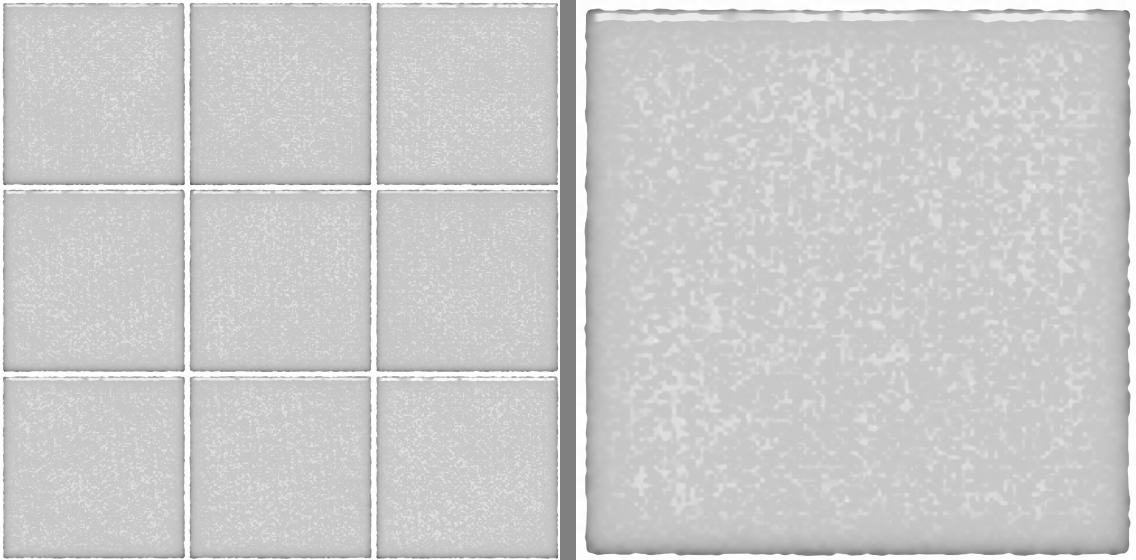
Left: the whole. Right: its middle third, enlarged.
Write a WebGL 1 fragment shader that draws this texture.

```glsl
precision highp float;
// Three by three pale grey glazed tiles with speckled faces, bevelled rims and white grout.

uniform vec2 u_resolution;

float hash(vec2 p) {
  return fract(sin(dot(p, vec2(127.1, 311.7))) * 43758.5453);
}

float noise(vec2 p) {
  vec2 i = floor(p);
  vec2 f = fract(p);
  f = f * f * (3.0 - 2.0 * f);
  return mix(mix(hash(i), hash(i + vec2(1.0, 0.0)), f.x),
             mix(hash(i + vec2(0.0, 1.0)), hash(i + vec2(1.0, 1.0)), f.x), f.y);
}

float roundedBox(vec2 p, vec2 halfSize, float radius) {
  vec2 q = abs(p) - halfSize + radius;
  return length(max(q, 0.0)) + min(max(q.x, q.y), 0.0) - radius;
}

// Soft band between two distances
float band(float lo, float hi, float d, float aa) {
  return smoothstep(lo - aa, lo + aa, d) * (1.0 - smoothstep(hi - aa, hi + aa, d));
}

void main() {
  vec2 p = 3.0 * gl_FragCoord.xy / u_resolution;
  vec2 cell = floor(p);
  vec2 f = fract(p);
  float aa = 2.2 / min(u_resolution.x, u_resolution.y);
  float tileSeed = hash(cell + 3.7);

  // Tile outline with a slightly ragged rim
  float ragged = (noise(p * 75.0) - 0.5) * 0.005 + (noise(p * 22.0 + 40.0) - 0.5) * 0.003;
  float outline = roundedBox(f - vec2(0.503, 0.496), vec2(0.485, 0.486), 0.010) + ragged;
  float left = max(f.x - 0.018 + ragged, 0.0);
  float right = max(0.988 - f.x + ragged, 0.0);
  float bottom = max(f.y - 0.010 + ragged, 0.0);
  float top = max(0.982 - f.y + ragged, 0.0);

  // Fine glaze grain, gathered in cloudy patches and thinner near the rim
  float cloud = 0.6 * noise(p * 5.0 + 9.0) + 0.4 * noise(p * 17.0);
  float grain = 0.6 * noise(p * 120.0) + 0.4 * noise(p * vec2(68.0, 85.0) + 31.0);
  float face = smoothstep(0.0, 0.11, -outline);
  float speckle = smoothstep(0.48, 0.85, grain + 0.22 * (cloud - 0.5) + 0.03 * (tileSeed - 0.5));
  float sparkle = smoothstep(0.86, 0.97, noise(p * 105.0 + 77.0));
  float shade = 0.786 + 0.008 * (cloud - 0.5) + 0.006 * (tileSeed - 0.5);
  shade += face * (0.075 * speckle + 0.045 * sparkle) + 0.015 * (grain - 0.5);

  // Rim shading, deepest along the bottom
  shade -= 0.20 * exp(-left / 0.011) + 0.03 * exp(-left / 0.035);
  shade -= 0.21 * exp(-right / 0.012) + 0.02 * exp(-right / 0.035);
  shade -= 0.25 * exp(-bottom / 0.013) + 0.03 * exp(-bottom / 0.035);
  shade -= 0.18 * exp(-top / 0.004) + 0.045 * exp(-top / 0.035);

  // Broken glint on the upper bevel, of varying strength from tile to tile
  float glint = band(0.006, 0.016 + 0.006 * tileSeed, top, aa);
  glint *= smoothstep(0.008, 0.025, left) * smoothstep(0.008, 0.025, right);
  glint *= mix(0.45, 1.0, tileSeed) * smoothstep(0.05, 0.45, noise(p * vec2(26.0, 8.0) + 13.0));
  shade = mix(shade, 0.98, glint);

  // White grout between the tiles
  float grout = 0.985 + 0.015 * noise(p * 90.0 + 5.0);
  shade = mix(shade, grout, smoothstep(-aa, aa, outline));
  gl_FragColor = vec4(vec3(clamp(shade, 0.0, 1.0)), 1.0);
}
```
